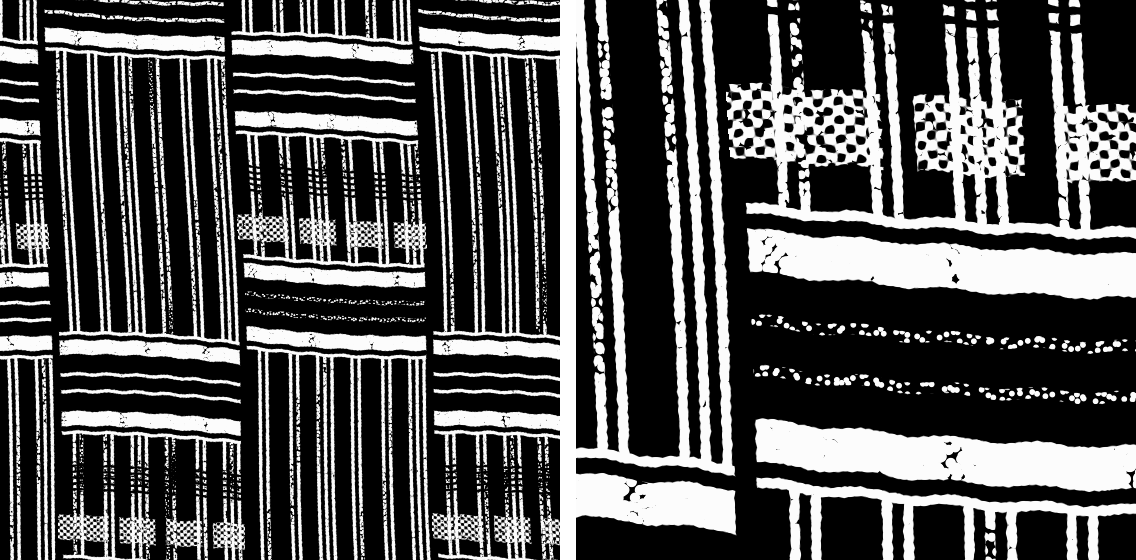
Left, the full canvas; right, a detail of the centre.
Give the GLSL for this texture, as a Shadertoy shader.

```glsl
// Black and white basket weave: sheared columns of grouped vertical strands,
// crossed by banded wefts and staggered by half a period in alternate columns.
// Shapes are distance functions; cellular noise roughens edges and wears the ink.

#define COLUMN 0.335       // column width
#define PERIOD 1.07        // vertical repeat
#define STAGGER 0.535      // shift of alternate columns
#define SHEAR 0.036        // sideways lean
#define GROUP 0.165        // strand group spacing, in columns
#define STRAND 0.038       // strand spacing, in columns
#define HALF_LINE 0.0029   // half width of thin lines
#define HALF_BAR 0.0128    // half height of thick bars
#define SPECKLE 200.0      // wear grains across the canvas

const vec3 INK = vec3(0.99);
const vec3 GROUND = vec3(0.0);

vec2 hash2(vec2 p) {
    vec3 q = fract(vec3(p.xyx) * vec3(0.1031, 0.1030, 0.0973));
    q += dot(q, q.yzx + 33.33);
    return fract((q.xx + q.yz) * q.zy);
}

// Distance to the nearest scattered grain.
float cellular(vec2 p) {
    vec2 cell = floor(p);
    float nearest = 4.0;
    for (int j = -1; j <= 1; j++)
        for (int i = -1; i <= 1; i++) {
            vec2 c = cell + vec2(i, j);
            vec2 d = c + hash2(c + 64.0) - p;
            nearest = min(nearest, dot(d, d));
        }
    return sqrt(nearest);
}

float bar(float x, float centre, float halfWidth) {
    return abs(x - centre) - halfWidth;
}

// Keeps a shape only within reach of the grains.
float wear(float d, float grain, float reach) {
    return max(d, (grain - reach) / SPECKLE);
}

float strands(float s, float v, float col, float grain, float damage) {
    float k = clamp(floor((s - 0.0275) / GROUP), 0.0, 5.0);
    float x = s - 0.11 - GROUP * k;
    bool triple = k == 2.0 || k == 5.0;
    float n = triple ? clamp(round(x / STRAND), -1.0, 1.0) : (x < 0.0 ? -0.5 : 0.5);
    float id = k + 7.0 * col + 0.6 * n;
    float fade = sin(9.0 * v + 2.4 * id) + sin(23.0 * v + 4.1 * id);
    float reach = 1.05 - 0.5 * smoothstep(0.4, 1.6, fade) - damage;
    if (k == 3.0 && mod(col, 2.0) == 0.0) reach -= 0.35;
    return wear(abs(x - STRAND * n) * COLUMN - HALF_LINE, grain, reach);
}

// Woven patch: staggered dots in blocks across the column.
float mesh(float s, float t, float grain) {
    float weave = cos(6.2832 * s * COLUMN / 0.012) * cos(6.2832 * t / 0.011);
    float d = -(weave + 0.1) * 0.002;
    float gap = 0.03 - abs(fract(4.0 * max(s, 0.1) + 0.3) - 0.5) / 4.0;
    d = max(d, max(bar(t, 0.345, 0.022), gap * COLUMN));
    return wear(d, grain, 0.85);
}

void mainImage(out vec4 fragColor, in vec2 fragCoord) {
    vec2 p = fragCoord / iResolution.xy;
    float v = 1.0 - p.y;
    float grain = cellular(p * SPECKLE);

    // Column coordinates
    float u = (p.x - 0.072 - SHEAR * v + 0.004 * sin(7.0 * v + 2.0 * p.x)) / COLUMN;
    float col = floor(u), s = u - col;
    float odd = mod(col, 2.0);

    // Weft coordinates, sagging to the right
    float sag = 0.018 * s + 0.006 * sin(3.1416 * s) * cos(3.0 * col + 5.0 * v);
    sag += 0.0012 * sin(40.0 * u);
    float t = mod(v - 0.06 - sag - STAGGER * (1.0 - odd) + 0.02, PERIOD) - 0.02;
    bool first = t < 0.287;
    float halfBand = first ? 0.0885 : 0.0815;
    float y = abs(t - (first ? 0.0885 : 0.4785));

    // Vertical strands, more broken between the two bands
    bool isShort = t > 0.177 && t < 0.397;
    float smear = (1.0 - odd) * 0.35 * smoothstep(0.05, 0.0, abs(t - 0.25));
    float d = strands(s, v, col, grain, isShort ? 0.12 + smear : 0.0);
    if (isShort) {
        float cut = 0.0024 - abs(fract(t / 0.0105) - 0.5) * 0.0105;
        d = max(d, min(cut, -bar(t, 0.26, 0.026)));
        d = min(d, mesh(s, t, grain));
    }
    d = max(d, halfBand - y);

    // Weft bands: thin border, thick bar and inner line, mirrored
    float scuff = sin(17.0 * s + 3.0 * col + 9.0 * t) + sin(41.0 * s + 5.0 * col);
    float thick = bar(y, halfBand - 0.025, HALF_BAR);
    thick = wear(thick, grain, 1.15 - 0.5 * smoothstep(1.0, 1.9, scuff));
    float inner = bar(y, 0.015, HALF_LINE);
    inner = wear(inner, grain, first ? 1.1 : 0.3 + 0.35 * abs(col - 1.0));
    float band = min(min(bar(y, halfBand, HALF_LINE), thick), inner);
    d = min(d, max(band, bar(s, 0.505, 0.48) * COLUMN));

    // Rough, smoothed edges
    d += 0.0014 * (grain - 0.5);
    float soft = 0.75 / iResolution.y;
    fragColor = vec4(mix(INK, GROUND, smoothstep(-soft, soft, d)), 1.0);
}
```
